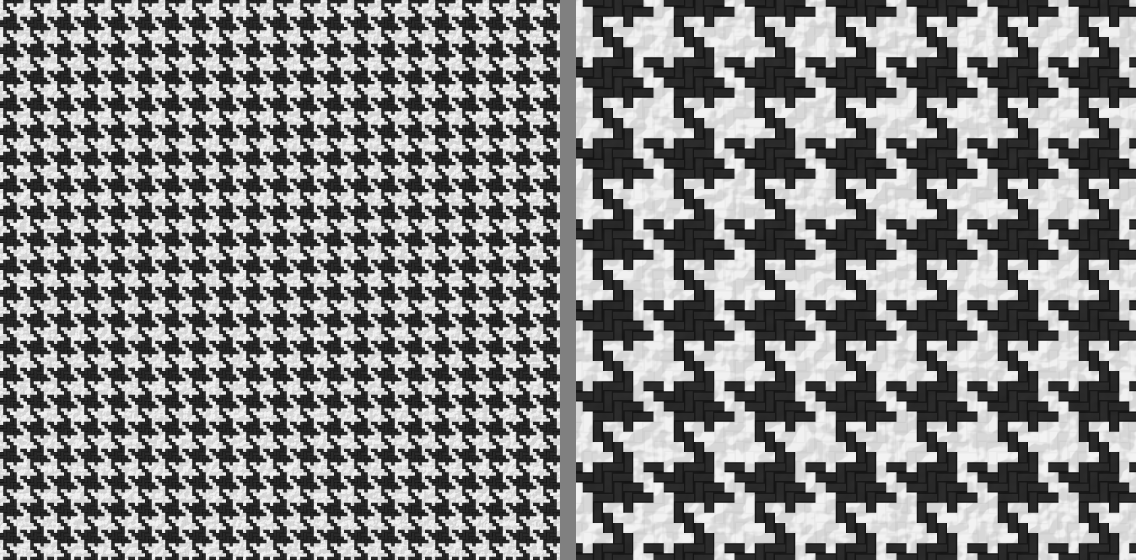
Left, the full canvas; right, a detail of the centre.
A Shadertoy shader for this pattern:

```glsl
const float THREADS = 166.0;          // threads across the canvas
const float BAND = 4.0;               // threads per colour band
const vec2 BAND_SHIFT = vec2(3.0, -1.0);
const float TWILL = 4.0;              // over two, under two
const float SEAM_WIDTH = 0.14;        // part of a thread, each side
const float DARK_TONE = 0.162;
const float DARK_SEAM = 0.075;
const float LIGHT_LOW = 0.845;
const float LIGHT_HIGH = 0.945;
const float LIGHT_SEAM = 0.03;
const float THREAD_VARIATION = 0.014;
const float RELIEF_SCALE = 0.62;      // bumps per thread
const vec2 RELIEF_LIGHT = vec2(-0.35, 0.45);
const int SAMPLES = 4;                // per axis

float hash(vec2 p) {
    vec3 q = fract(vec3(p.xyx) * 0.1031);
    q += dot(q, q.yzx + 33.33);
    return fract((q.x + q.y) * q.z);
}

vec2 gradient(vec2 cell) {
    float angle = 6.2832 * hash(cell);
    return vec2(cos(angle), sin(angle));
}

float gradientNoise(vec2 p) {
    vec2 i = floor(p), f = fract(p);
    vec2 u = f * f * f * (f * (f * 6.0 - 15.0) + 10.0);
    vec2 e = vec2(1.0, 0.0);
    float low = mix(dot(gradient(i), f),
                    dot(gradient(i + e), f - e), u.x);
    float high = mix(dot(gradient(i + e.yx), f - e.yx),
                     dot(gradient(i + 1.0), f - 1.0), u.x);
    return mix(low, high, u.y);
}

// Slope of the surface towards the light
float relief(vec2 p) {
    vec2 q = p * RELIEF_SCALE;
    float broad = gradientNoise(q) - gradientNoise(q + RELIEF_LIGHT);
    float fine = gradientNoise(q * 2.3 + 17.0)
               - gradientNoise(q * 2.3 + 17.0 + RELIEF_LIGHT);
    return broad + 0.5 * fine;
}

// Two-by-two twill of banded warp and weft
float weave(vec2 p, float slope) {
    vec2 cell = floor(p);
    vec2 across = fract(p);
    vec2 lightBand = 1.0 - step(BAND, mod(cell + BAND_SHIFT, 2.0 * BAND));
    bool warpOnTop = mod(cell.x + cell.y, TWILL) < 0.5 * TWILL;

    float isLight = warpOnTop ? lightBand.x : lightBand.y;
    float side = warpOnTop ? across.x : across.y;
    vec2 threadId = warpOnTop ? vec2(cell.x, 7.0) : vec2(cell.y, 91.0);
    float seam = 1.0 - step(SEAM_WIDTH, min(side, 1.0 - side));
    float variation = THREAD_VARIATION * (hash(threadId) - 0.5);

    float dark = DARK_TONE + 0.012 * slope - DARK_SEAM * seam;
    float light = mix(LIGHT_LOW, LIGHT_HIGH, smoothstep(-0.25, 0.3, slope))
                - LIGHT_SEAM * seam;
    return mix(dark, light, isLight) + variation;
}

void mainImage(out vec4 fragColor, in vec2 fragCoord) {
    float scale = THREADS / iResolution.y;
    float slope = relief(fragCoord * scale);

    // Average a grid of samples to smooth the thread edges
    float tone = 0.0;
    for (int y = 0; y < SAMPLES; y++) {
        for (int x = 0; x < SAMPLES; x++) {
            vec2 offset = (vec2(x, y) + 0.5) / float(SAMPLES) - 0.5;
            tone += weave((fragCoord + offset) * scale, slope);
        }
    }
    fragColor = vec4(vec3(tone / float(SAMPLES * SAMPLES)), 1.0);
}
```
